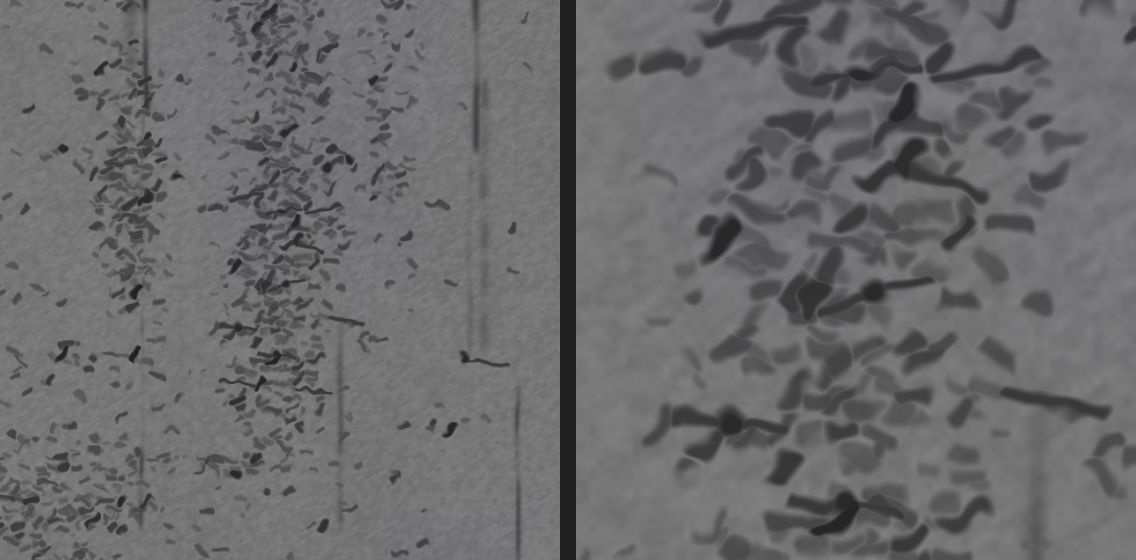
Left: the whole. Right: its middle third, enlarged.
Give the GLSL for this texture, as a Shadertoy shader.

```glsl
// Weathered grey concrete: pitted vertical bands, faint board seams and fine grain.

vec2 hash22(vec2 p) {
    vec3 q = fract(p.xyx * vec3(0.1031, 0.1030, 0.0973));
    q += dot(q, q.yzx + 33.33);
    return fract((q.xx + q.yz) * q.zy);
}

float noise(vec2 p) {
    vec2 i = floor(p), f = fract(p);
    f = f * f * (3.0 - 2.0 * f);
    float low = mix(hash22(i).x, hash22(i + vec2(1, 0)).x, f.x);
    float high = mix(hash22(i + vec2(0, 1)).x, hash22(i + vec2(1, 1)).x, f.x);
    return mix(low, high, f.y);
}

float bell(float x, float center, float width) {
    float d = (x - center) / width;
    return exp(-d * d);
}

float span(float x, float a, float b, float soft) {
    return smoothstep(a - soft, a + soft, x) * (1.0 - smoothstep(b - soft, b + soft, x));
}

float segment(vec2 p, vec2 a, vec2 b) {
    vec2 ap = p - a, ab = b - a;
    return length(ap - ab * clamp(dot(ap, ab) / dot(ab, ab), 0.0, 1.0));
}

// Chance of a pit at each place: bands, rows and the worn lower left corner
float pitDensity(vec2 p) {
    float leftBand = bell(p.x, 0.225, 0.05) * (0.2 + 0.75 * span(p.y, 0.48, 0.86, 0.08));
    float midBand = bell(p.x, 0.50, 0.07) * span(p.y, 0.22, 1.1, 0.04);
    float rightBand = 0.35 * bell(p.x, 0.68, 0.04) * span(p.y, 0.62, 1.1, 0.05);
    float rows = 0.7 * bell(p.y, 0.175, 0.018) * span(p.x, 0.26, 0.56, 0.03);
    rows += 0.55 * bell(p.y, 0.365, 0.010) * span(p.x, -0.1, 0.22, 0.03);
    rows += 0.5 * bell(p.y, 0.25, 0.015) * span(p.x, 0.68, 0.86, 0.03);
    float corner = 0.55 * span(p.x, -0.1, 0.23, 0.03) * (1.0 - smoothstep(0.1, 0.27, p.y));
    corner += bell(p.x + 0.55 * p.y, 0.085, 0.025) * (1.0 - smoothstep(0.15, 0.22, p.y));
    float patches = smoothstep(0.15, 0.65, noise(p * vec2(7.0, 23.0) + 3.0));
    float scattered = 0.05 * (1.0 - smoothstep(0.72, 0.8, p.x)) + 0.012;
    return (leftBand + midBand + rightBand + rows + corner) * mix(0.35, 1.0, patches) + scattered;
}

// Short tilted strokes, one per cell; returns their darkness
float pits(vec2 p, float cells, float seed) {
    vec2 home = floor(p * cells);
    float ink = 0.0;
    for (int y = -1; y <= 1; y++)
    for (int x = -1; x <= 1; x++) {
        vec2 id = home + vec2(x, y);
        vec2 place = hash22(id + seed), shape = hash22(id + seed + 51.7), look = hash22(id + seed + 97.3);
        vec2 center = (id + 0.1 + 0.8 * place) / cells;
        float present = step(look.x, pitDensity(center));
        float angle = (shape.x - 0.42) * 1.9;
        vec2 reach = vec2(cos(angle), sin(angle)) * mix(0.06, 0.46, shape.y) / cells;
        float radius = mix(0.0022, 0.0050, look.y);
        float d = segment(p, center - reach, center + reach);
        float strength = mix(0.28, 0.95, look.y * shape.x + 0.25 * shape.y);
        ink = max(ink, present * strength * (1.0 - smoothstep(radius - 0.002, radius + 0.004, d)));
    }
    return ink;
}

// Long, nearly level cracks and rare round holes
float cracksAndHoles(vec2 p) {
    vec2 home = floor(p * 15.0);
    float ink = 0.0;
    for (int y = -1; y <= 1; y++)
    for (int x = -1; x <= 1; x++) {
        vec2 id = home + vec2(x, y);
        vec2 place = hash22(id + 211.0), look = hash22(id + 307.0);
        vec2 center = (id + 0.2 + 0.6 * place) / 15.0;
        float zone = bell(center.x, 0.51, 0.06) * span(center.y, 0.24, 0.66, 0.03);
        vec2 reach = vec2(0.030, 0.022 * (place.x - 0.45));
        float crack = 1.0 - smoothstep(0.001, 0.006, segment(p, center - reach, center + reach));
        float hole = 1.0 - smoothstep(0.004, 0.012, length((p - center) * vec2(0.8, 1.1)));
        ink = max(ink, 0.72 * crack * step(look.x, 0.8 * zone));
        ink = max(ink, 0.9 * hole * step(look.y, 0.025 + 0.12 * zone));
    }
    return ink;
}

// Broken vertical line between two heights
float seam(vec2 p, float x, float bottom, float top, float width) {
    float wear = smoothstep(0.2, 0.75, noise(vec2(x * 90.0, p.y * 24.0)));
    float wander = 0.006 * (noise(vec2(x * 50.0, p.y * 9.0)) - 0.5);
    return bell(p.x, x + wander, width) * span(p.y, bottom, top, 0.015) * mix(0.3, 1.0, wear);
}

void mainImage(out vec4 fragColor, in vec2 fragCoord) {
    vec2 p = fragCoord / iResolution.xy;
    vec2 warp = vec2(noise(p * 75.0), noise(p * 75.0 + 40.0)) - 0.5;
    vec2 q = p + 0.010 * warp;

    // Grey surface with violet stains and slanted grain
    vec3 color = vec3(0.464, 0.464, 0.468);
    float stain = bell(p.x, 0.55, 0.2) * bell(p.y, 0.8, 0.25) + bell(p.x, 0.83, 0.1) * bell(p.y, 0.06, 0.1);
    color = mix(color, vec3(0.444, 0.436, 0.466), 0.7 * stain * noise(p * 9.0 + 5.0));
    vec2 slanted = vec2(p.x + 0.6 * p.y, p.y - 0.6 * p.x);
    float grain = 0.052 * (noise(slanted * vec2(75.0, 130.0)) - 0.5);
    grain += 0.030 * (noise(p * 230.0 + 17.0) - 0.5);
    color += grain + 0.020 * (noise(p * 6.0) - 0.5);

    // Board seams, with the foot that ends the right-hand one
    float ink = 0.75 * seam(p, 0.262, 0.80, 1.1, 0.006);
    ink = max(ink, 0.55 * seam(p, 0.236, 0.88, 1.1, 0.012));
    ink = max(ink, 0.22 * seam(p, 0.255, 0.20, 0.80, 0.004));
    ink = max(ink, 0.55 * seam(p, 0.252, 0.05, 0.20, 0.005));
    ink = max(ink, 0.36 * seam(p, 0.608, 0.06, 0.44, 0.006));
    ink = max(ink, 0.60 * seam(p, 0.850, 0.73, 1.1, 0.007));
    ink = max(ink, 0.28 * seam(p, 0.864, 0.37, 0.86, 0.009));
    ink = max(ink, 0.24 * seam(p, 0.838, 0.37, 0.70, 0.006));
    ink = max(ink, 0.50 * seam(p, 0.925, -0.1, 0.31, 0.005));
    ink = max(ink, 0.70 * (1.0 - smoothstep(0.001, 0.006, segment(q, vec2(0.825, 0.357), vec2(0.905, 0.349)))));
    ink = max(ink, 0.95 * (1.0 - smoothstep(0.004, 0.013, length(q - vec2(0.830, 0.361)))));

    // Pits in two sizes, then the larger damage
    ink = max(ink, pits(q, 40.0, 11.0));
    ink = max(ink, 0.75 * pits(q, 58.0, 137.0));
    ink = max(ink, cracksAndHoles(q));
    color = mix(color, vec3(0.13, 0.13, 0.135), clamp(ink, 0.0, 1.0));
    fragColor = vec4(color, 1.0);
}
```
